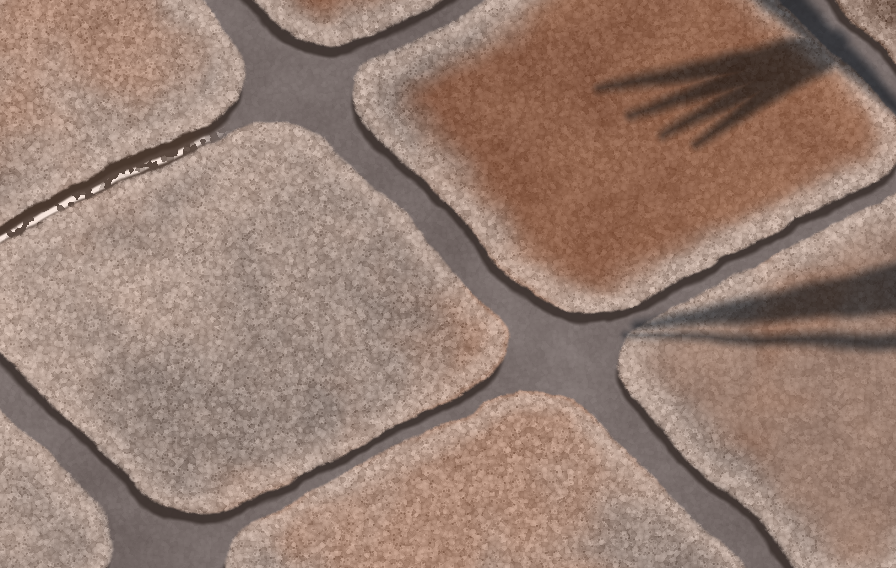
This texture is drawn by a WebGL 1 fragment shader. Its source:

```glsl
precision highp float;
uniform vec2 u_resolution;

vec2 hash2(vec2 p) {
  vec3 q = fract(p.xyx * vec3(0.1031, 0.1030, 0.0973));
  q += dot(q, q.yzx + 33.33);
  return fract((q.xx + q.yz) * q.zy);
}

// Cellular noise: distance to the nearest seed, and that seed's random tone
vec2 cells(vec2 p) {
  vec2 base = floor(p), nearest = vec2(9.0, 0.0);
  for (int j = -1; j <= 1; j++)
    for (int i = -1; i <= 1; i++) {
      vec2 id = base + vec2(float(i), float(j));
      vec2 seed = hash2(id + 70.0);
      float d = length(id + seed - p);
      if (d < nearest.x) nearest = vec2(d, hash2(id + 190.0).x);
    }
  return nearest;
}

// Layered, rotated sines, roughly -1 to 1
float waves(vec2 p) {
  float sum = 0.0, amp = 0.5;
  for (int i = 0; i < 5; i++) {
    sum += amp * sin(p.x + 1.7 * sin(p.y * 0.8));
    p = mat2(1.5, 1.1, -1.1, 1.5) * p + 1.3;
    amp *= 0.6;
  }
  return sum;
}

// Skewed paving grid: x counts columns, y counts rows downwards
vec2 paving(vec2 p) {
  return vec2((p.x + 0.967 * p.y - 1.358) / 1.033, (0.51 * p.x - p.y + 0.584) / 0.71);
}

// Depth inside a rounded stone, negative in the joints
float stoneDepth(vec2 p) {
  vec2 f = fract(paving(p));
  vec2 inset = min(f, 1.0 - f) * vec2(0.743, 0.632) - vec2(0.034, 0.017);
  return 0.11 - length(max(0.11 - inset, 0.0));
}

// Soft shadow of a leaf tapering from root to tip
float leaf(vec2 p, vec2 root, vec2 tip, float width) {
  vec2 axis = tip - root;
  float t = clamp(dot(p - root, axis) / dot(axis, axis), 0.0, 1.0);
  float d = length(p - root - t * axis) - width * (1.0 - 0.85 * t);
  return 1.0 - smoothstep(-0.014, 0.014, d);
}

void main() {
  vec2 p = gl_FragCoord.xy / u_resolution.y;
  vec2 crumble = vec2(waves(p * 11.0), waves(p.yx * 12.0 + 4.0));
  vec2 q = p + 0.009 * crumble;
  vec2 grid = paving(q), id = floor(grid);
  float blotch = waves(p * 5.5 + 2.0);
  float mottle = waves(p * 21.0 + 7.0);
  vec2 coarse = cells(p * 105.0), fine = cells(p * 190.0 + 31.0);
  float grit = (coarse.y - 0.5) * 0.13 + (fine.y - 0.5) * 0.09 + (0.42 - coarse.x) * 0.10;
  float depth = stoneDepth(q) + 0.003 * mottle + 0.012 * grit;

  // Stone faces: pale beige, with a rusty middle column
  vec3 face = mix(vec3(0.57, 0.51, 0.48), vec3(0.73, 0.64, 0.59), 0.5 + 0.45 * blotch + 0.2 * mottle);
  float stain = smoothstep(-0.1, 0.8, waves(p * 4.0 + 9.0));
  face = mix(face, vec3(0.68, 0.51, 0.42), 0.65 * stain);
  float rusty = 1.0 - step(0.5, abs(id.x));
  float heart = smoothstep(0.015, 0.095, depth + 0.022 * blotch);
  float amount = id.y > 0.5 ? 0.35 + 0.45 * stain : 0.95;
  vec3 rust = mix(vec3(0.52, 0.345, 0.26), vec3(0.63, 0.45, 0.35), 0.3 + 0.3 * blotch + 0.2 * mottle);
  face = mix(face, rust, rusty * heart * amount);
  face *= id.x > 0.5 ? 0.72 : 1.0;

  // Worn pale rim and gritty surface
  float rim = smoothstep(-0.002, 0.012, depth) * (1.0 - smoothstep(0.015, 0.055, depth + 0.01 * mottle));
  face = mix(face, vec3(0.78, 0.69, 0.64), 0.6 * rim);
  face += grit * mix(1.0, 0.55, rusty * heart);
  float pit = step(0.86, fine.y) * (1.0 - smoothstep(0.2, 0.55, fine.x));
  face -= 0.14 * pit * (1.0 - 0.6 * rusty * heart);

  // Smooth mortar, darkened below overhanging stone edges
  vec3 mortar = vec3(0.47, 0.425, 0.415) + 0.025 * blotch + 0.025 * mottle + 0.2 * grit;
  float overhang = smoothstep(-0.003, 0.006, stoneDepth(q + vec2(0.003, 0.019)) + 0.004 * mottle);
  mortar = mix(mortar, vec3(0.22, 0.18, 0.165), 0.85 * overhang);

  // Wet brown joint at the upper left, with a thread of glints
  float wet = (1.0 - smoothstep(0.32, 0.42, p.x)) * (1.0 - smoothstep(0.05, 0.09, abs(grid.y)));
  mortar = mix(mortar, vec3(0.30, 0.22, 0.17), 0.65 * wet);
  float thread = 1.0 - smoothstep(0.004, 0.013, abs(grid.y - 0.012));
  mortar += 0.6 * wet * thread * smoothstep(0.35, 0.7, coarse.y);

  vec3 color = mix(mortar, face, smoothstep(-0.003, 0.003, depth));

  // Leaf shadows: a fan above, two blades below
  vec2 s = p + 0.005 * crumble;
  float shade = leaf(s, vec2(1.35, 1.03), vec2(1.65, 0.74), 0.035);
  for (int i = 0; i < 4; i++) {
    float k = float(i), angle = 3.33 + 0.15 * k;
    vec2 root = vec2(1.46, 0.92);
    shade = max(shade, leaf(s, root, root + (0.41 - 0.04 * k) * vec2(cos(angle), sin(angle)), 0.034));
  }
  shade = max(shade, leaf(s, vec2(1.62, 0.50), vec2(1.12, 0.425), 0.045));
  shade = max(shade, leaf(s, vec2(1.62, 0.40), vec2(1.10, 0.408), 0.017));
  color *= mix(vec3(1.0), vec3(0.40, 0.45, 0.50), 0.92 * shade);

  gl_FragColor = vec4(clamp(color, 0.0, 1.0), 1.0);
}
```
